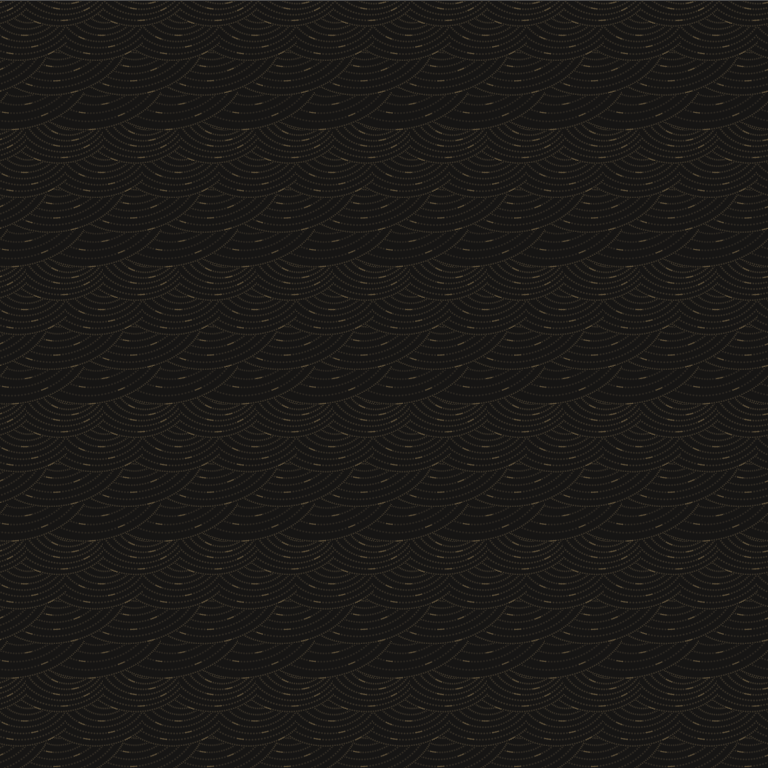
Give the GLSL for this pattern, as a WebGL 2 fragment shader.

```glsl
#version 300 es
precision highp float;

uniform vec2 u_resolution;
out vec4 outColor;

const float ROW_STEP = 0.04464;
const float SCALE_WIDTH = 0.1;

// Level of the leaning nested ring through p; inner rings drift along lean.
float ringLevel(vec2 p, vec2 lean) {
  vec2 v = p - lean;
  float along = dot(v, lean);
  float k = 1.0 - dot(lean, lean);
  return (along + sqrt(along * along + k * dot(v, v))) / k;
}

// Point on a bowl-shaped ring; the angle is measured from straight down.
vec2 ringPoint(float angle, float level, vec2 lean, vec2 radii, float skew) {
  vec2 p = radii * (lean * (1.0 - level) + level * vec2(sin(angle), -cos(angle)));
  return p + vec2(0.0, skew * p.x);
}

float coverage(float dist, float radius, float soft) {
  return 1.0 - smoothstep(radius - soft, radius + soft, dist);
}

void main() {
  vec2 uv = gl_FragCoord.xy / u_resolution;
  float pixel = 1.0 / min(u_resolution.x, u_resolution.y);

  // Row shapes cycle from compact and dense to wide, slanted and sparse.
  float widths[4] = float[4](0.076, 0.080, 0.090, 0.092);
  float skews[4] = float[4](0.0, 0.03, 0.1, 0.13);
  float overlaps[4] = float[4](0.15, 0.2, 0.7, 0.7);
  float ringCounts[4] = float[4](10.0, 9.0, 8.0, 7.0);
  float leans[4] = float[4](0.32, 0.2, 0.05, 0.12);

  // Upper rows cover lower ones; each bowl covers part of its right neighbour.
  float firstRow = ceil((0.609 - uv.y) / ROW_STEP) - 1.0;
  float skew = 0.0, nearest = 1.0;
  int phase = 0;
  vec2 radii = vec2(0.07), lean = vec2(0.0), local = vec2(0.0);
  for (int i = 0; i < 4; i++) {
    float row = firstRow + float(i);
    phase = int(mod(row, 4.0));
    radii = vec2(widths[phase], 0.065);
    skew = skews[phase];
    lean = vec2(leans[phase], 0.12);
    float center = 0.077 - 0.5 * SCALE_WIDTH * mod(row, 2.0);
    float column = round((uv.x - center) / SCALE_WIDTH);
    float best = 9.0;
    for (int j = -1; j <= 1; j++) {
      vec2 p = uv - vec2(center + (column + float(j)) * SCALE_WIDTH,
                         0.609 - row * ROW_STEP + radii.y);
      vec2 unit = vec2(p.x, p.y - skew * p.x) / radii;
      float d = length(unit);
      float priority = d + overlaps[phase] * float(j);
      if (d < 1.02 && unit.y < 0.2 && priority < best) {
        best = priority;
        nearest = ringLevel(unit, lean);
        local = p;
      }
    }
    if (best < 8.0) break;
  }

  // Nearest nested ring, with the rim as the last one.
  float ringCount = ringCounts[phase];
  float ring = clamp(round(nearest * ringCount), 1.0, ringCount);
  float level = ring / ringCount;
  bool isRim = ring > ringCount - 0.5;
  vec2 unit = vec2(local.x, local.y - skew * local.x) / radii;
  vec2 spoke = unit - lean * (1.0 - level);
  float angle = atan(spoke.x, -spoke.y);

  // Beads along the ring, closer together on the rim and near the core.
  float spacing = isRim ? 0.0031 : 0.0041 + 0.0002 * float(phase);
  float pitch = spacing / (radii.x * sqrt(level));
  float beadAngle = round(angle / pitch) * pitch;
  float beadDist = distance(local, ringPoint(beadAngle, level, lean, radii, skew));
  float bead = coverage(beadDist, 0.0009, 1.15 * pixel);

  // Short dashes spread over the outer rings.
  float spread = fract(ring * 0.618 + float(phase) * 0.37);
  float dashCenter = (spread - 0.5) * 1.2;
  float halfLength = 0.0037 / (level * radii.x);
  float dashAngle = clamp(angle, dashCenter - halfLength, dashCenter + halfLength);
  float dashDist = distance(local, ringPoint(dashAngle, level, lean, radii, skew));
  float dash = coverage(dashDist, 0.0006, pixel) * step(0.45, level);

  vec3 ground = vec3(0.085, 0.081, 0.08);
  vec3 beadColor = vec3(0.235, 0.208, 0.16);
  vec3 dashColor = vec3(0.38, 0.325, 0.23);
  float strength = isRim ? 1.0 : 1.0 - 0.1 * float(phase);
  vec3 color = mix(ground, beadColor, bead * strength);
  color = mix(color, dashColor, dash);

  // Thin worn line along the top edge.
  color = mix(color, vec3(0.3), smoothstep(0.998, 0.999, uv.y));
  outColor = vec4(color, 1.0);
}
```
